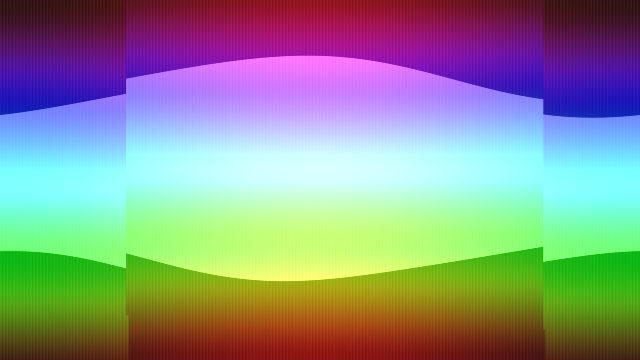
Write a Shadertoy shader that draws this background.

```glsl
// Rainbow band between two wavy edges, with shifted side panels and fine vertical stripes

const float TAU = 6.2831853;

// Two layered harmonics that repeat once across the canvas
float wave(float x, float level, vec2 first, vec2 second) {
    float a = TAU * x;
    return level + dot(first, vec2(cos(a), sin(a)))
                 + dot(second, vec2(cos(2.0 * a), sin(2.0 * a)));
}

// Soft step from 0 below the edge to 1 above it
float softEdge(float d, float width) {
    return smoothstep(-width, width, d);
}

// Rises from a to b, falls from c to d
float plateau(float y, float a, float b, float c, float d) {
    return smoothstep(a, b, y) * (1.0 - smoothstep(c, d, y));
}

// Vertical spectrum, with a red glow around the centre column
vec3 spectrum(vec2 p) {
    float glow = 0.35 * (0.5 - 0.5 * cos(TAU * p.x));
    float outer = 1.0 - plateau(p.y, 0.18, 0.32, 0.72, 0.88);
    float rim = 1.0 - plateau(p.y, -0.02, 0.12, 0.90, 1.04);
    float core = exp(-pow((p.y - 0.525) / 0.05, 2.0));
    float red = 0.06 + glow + 0.27 * outer - 0.14 * rim + 0.06 * core;
    float green = 0.08 + 0.64 * plateau(p.y, 0.0, 0.25, 0.50, 0.78);
    float blue = 0.08 + 0.64 * plateau(p.y, 0.33, 0.55, 0.80, 1.03);
    return vec3(red, green, blue);
}

// 1 inside the centre panel, whose seams step sideways near the floor
float centrePanel(vec2 uv, float width) {
    float left = 0.197 + 0.004 * (1.0 - step(0.125, uv.y));
    float right = 0.849 + 0.003 * (1.0 - step(0.083, uv.y));
    return softEdge(uv.x - left, width) * softEdge(right - uv.x, width);
}

// Spectrum, brightened between the two waves
vec3 scene(vec2 p, float width) {
    float upper = wave(p.x, 0.7814, vec2(-0.0612, 0.0193), vec2(0.0022, 0.0055));
    float lower = wave(p.x, 0.2811, vec2(0.0608, -0.0071), vec2(0.0027, 0.0070));
    float band = softEdge(upper - p.y, width) * softEdge(p.y - lower, width);
    return spectrum(p) + 0.38 * band;
}

void mainImage(out vec4 fragColor, in vec2 fragCoord) {
    vec2 uv = fragCoord / iResolution.xy;
    vec2 pixel = 0.6 / iResolution.xy;

    // Side panels hang lower than the centre panel
    float panelDrop = 0.042;
    vec3 side = scene(uv + vec2(0.0, panelDrop), pixel.y);
    vec3 centre = scene(uv, pixel.y);
    vec3 color = mix(side, centre, centrePanel(uv, pixel.x));

    // Fine stripes, strongest away from the bright core
    float stripeFade = 0.3 + 0.7 * smoothstep(0.05, 0.3, abs(uv.y - 0.5));
    color += 0.02 * stripeFade * sin(TAU * 192.0 * uv.x);

    fragColor = vec4(clamp(color, 0.0, 1.0), 1.0);
}
```
